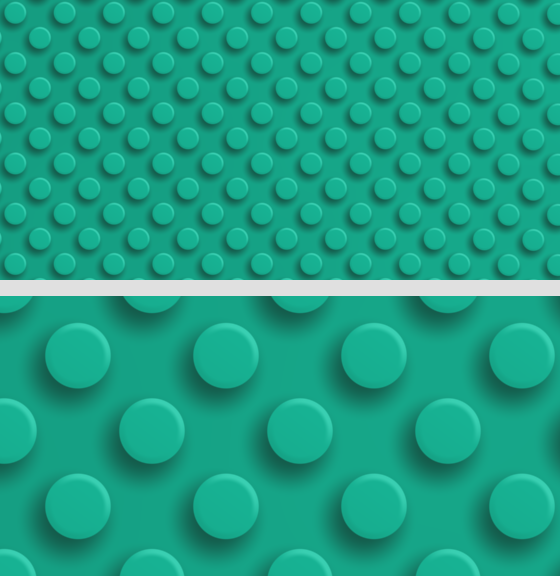
Top: the whole. Bottom: its middle third, enlarged.
Reproduce this pattern procedurally as a WebGL 1 fragment shader.

```glsl
precision mediump float;
// Staggered rows of raised round studs on a soft green sheet, lit from the upper right.
// Two interleaved lattices give the nearest stud; the same lattice, shifted away
// from the light, gives the blurred shadows. Layered sines vary the sheet's tone.

uniform vec2 u_resolution;

// All lengths are fractions of the canvas height.
const vec2 PITCH = vec2(0.1762, 0.1794);
const vec2 FIRST_STUD = vec2(0.0547, 0.9544);
const vec2 LIGHT_DIR = vec2(0.6, 0.8);
const float STUD_RADIUS = 0.039;
const float SHADOW_SHIFT = 0.019;

const vec3 GROUND = vec3(0.084, 0.637, 0.524);
const vec3 SHADOW = vec3(0.078, 0.355, 0.292);
const vec3 FACE = vec3(0.090, 0.690, 0.570);
const vec3 RIM_LIGHT = vec3(0.270, 0.850, 0.735);
const vec3 RIM_DARK = vec3(0.080, 0.610, 0.500);

// Offset from the nearest point of a rectangular lattice.
vec2 latticeOffset(vec2 p, vec2 pitch) {
  return (fract(p / pitch + 0.5) - 0.5) * pitch;
}

// Offset from the nearest point of the staggered lattice.
vec2 staggeredOffset(vec2 p, vec2 pitch) {
  vec2 a = latticeOffset(p, pitch);
  vec2 b = latticeOffset(p - 0.5 * pitch, pitch);
  return dot(a, a) < dot(b, b) ? a : b;
}

// Broad, faint brightness changes, with a rise toward the right.
float sheetTone(vec2 p) {
  float waves = sin(p.x * 5.1 + p.y * 3.7) + 0.6 * sin(p.x * 9.3 - p.y * 7.9 + 1.7);
  return 0.965 + 0.04 * p.x + 0.008 * waves;
}

// Shadow strength around a stud, soft at its outer edge.
float softShadow(vec2 offset) {
  return 1.0 - smoothstep(0.018, 0.064, length(offset));
}

// Face colour with a rounded rim that catches the light on one side.
vec3 studColor(vec2 offset, float radius, vec2 light) {
  float dist = length(offset);
  float facing = dot(offset / max(dist, 0.0001), light);
  float bevel = smoothstep(0.74 * radius, 0.92 * radius, dist);
  float glint = bevel * smoothstep(0.05, 0.95, facing);
  float shade = bevel * smoothstep(0.1, 1.0, -facing);
  float slope = 1.0 + 0.02 * dot(offset, light) / radius;
  vec3 color = mix(FACE * slope, RIM_LIGHT, 0.75 * glint);
  return mix(color, RIM_DARK, 0.55 * shade);
}

void main() {
  vec2 p = gl_FragCoord.xy / u_resolution.y;
  float pixel = 1.0 / u_resolution.y;

  // The last columns sit slightly lower than the others.
  vec2 q = p - FIRST_STUD;
  q.y += 0.004 * smoothstep(1.60, 1.85, p.x);

  // Sheet and cast shadows.
  vec2 shadowOffset = staggeredOffset(q + LIGHT_DIR * SHADOW_SHIFT, PITCH);
  vec3 color = mix(GROUND * sheetTone(p), SHADOW, softShadow(shadowOffset));

  // Studs on top, with smoothed edges.
  vec2 studOffset = staggeredOffset(q, PITCH);
  float edge = length(studOffset) - STUD_RADIUS;
  float cover = 1.0 - smoothstep(-pixel, pixel, edge);
  color = mix(color, studColor(studOffset, STUD_RADIUS, LIGHT_DIR), cover);

  gl_FragColor = vec4(color, 1.0);
}
```
